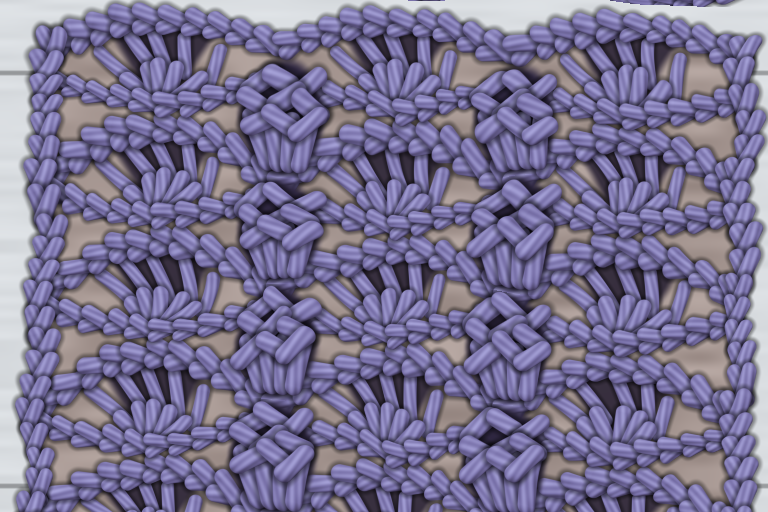
This pattern is drawn by a WebGL 1 fragment shader. Its source:

```glsl
precision highp float;
// Purple crochet swatch on white planks: three shell columns, two bobble columns, open lace gaps.
uniform vec2 u_resolution;

const float COL = 2.33;    // shell column pitch
const float ROW = 1.13;    // row pitch
const float STEP = 0.233;  // chain stitch pitch
vec3 color;

float hash(vec2 p) {
  vec3 q = fract(vec3(p.xyx) * 0.1031);
  q += dot(q, q.yzx + 33.33);
  return fract((q.x + q.y) * q.z);
}

float noise(vec2 p) {
  vec2 i = floor(p), f = fract(p);
  f *= f * (3.0 - 2.0 * f);
  return mix(mix(hash(i), hash(i + vec2(1, 0)), f.x),
             mix(hash(i + vec2(0, 1)), hash(i + 1.0), f.x), f.y);
}

vec3 yarn(float v) {
  vec3 c = mix(vec3(0.16, 0.13, 0.23), vec3(0.47, 0.44, 0.66), clamp(v * 2.0, 0.0, 1.0));
  return mix(c, vec3(0.71, 0.70, 0.91), clamp(v * 2.0 - 1.0, 0.0, 1.0));
}

// One plump piece of yarn from a to b, with a soft shadow around it
void strand(vec2 p, vec2 a, vec2 b, float r) {
  vec2 q = p - (a + b) * 0.5;
  float len = length(b - a);
  vec2 dir = (b - a) / len, side = vec2(-dir.y, dir.x);
  float s = dot(q, dir), t = dot(q, side) / r;
  float cap = sign(s) * max(abs(s) - len * 0.5, 0.0) / r;
  float d = length(vec2(cap, t));
  if (d > 1.6) return;
  color *= mix(0.6, 1.0, smoothstep(0.9, 1.6, d));
  float lift = sqrt(max(1.0 - d * d, 0.0));
  float fibre = sin(asin(clamp(t, -1.0, 1.0)) * 7.0 + s * 14.0 + 6.0 * hash(floor(a * 40.0)));
  float light = 0.15 + 0.5 * lift + 0.24 * dot(dir * cap + side * t, vec2(-0.4, -0.9));
  light += 0.13 * fibre * lift + 0.12 * (noise(p * 9.0) - 0.5);
  float soft = 8.0 / (u_resolution.y * r);
  color = mix(color, yarn(light), 1.0 - smoothstep(1.0 - soft, 1.0, d));
}

// V-shaped chain stitch
void stitch(vec2 p, vec2 c, vec2 dir, float size) {
  vec2 side = vec2(-dir.y, dir.x) * size;
  c += 0.04 * (vec2(hash(c * 31.0), hash(c * 47.0)) - 0.5);
  strand(p, c - dir * 0.12 + side, c + dir * 0.13 - side * 0.2, size * 1.05);
  strand(p, c - dir * 0.12 - side, c + dir * 0.11 + side * 0.3, size * 1.05);
}

float fromShell(float x) { return mod(x, COL) - COL * 0.5; }

float arcY(float x, float row) {
  float u = fromShell(x) / (COL * 0.5);
  return -0.87 + (row < 0.5 ? 0.3 : 0.5) * u * u;
}

float chainY(float x) { return 0.02 - 0.2 * abs(fromShell(x)); }

// Fan of stitches, scalloped arc above it and chain through its base
void shellRow(vec2 p, float row) {
  vec2 q = vec2(fromShell(p.x), p.y);
  vec2 seed = vec2(floor(p.x / COL), row);
  float fan = 0.14 - 0.6 * q.y - abs(q.x);
  float gap = smoothstep(0.0, 0.12, fan) * step(arcY(p.x, row), q.y) * step(q.y, 0.05);
  color = mix(color, vec3(0.17, 0.14, 0.21), 0.9 * gap);
  for (float k = -2.0; k < 2.5; k++) {
    float wobble = 0.1 * (hash(seed * 7.0 + k) - 0.5);
    vec2 mid = vec2(k * 0.17 + wobble, -0.4 + 0.035 * k * k);
    vec2 top = vec2(k * 0.29 + wobble, -0.74 + 0.05 * k * k);
    strand(q, mid + vec2(0.09, 0.05), top - vec2(0.06, 0.0), 0.075);
    strand(q, vec2(k * 0.055, -0.04), mid, 0.085);
  }
  for (float j = -1.0; j < 1.5; j++) {
    float x = (floor(p.x / STEP) + j + 0.5) * STEP;
    if (x < 0.0 || x > COL * 3.0) continue;
    float slope = (arcY(x + 0.02, row) - arcY(x - 0.02, row)) / 0.04;
    stitch(p, vec2(x, arcY(x, row)), normalize(vec2(1.0, slope)), 0.085);
    slope = -0.2 * sign(fromShell(x));
    stitch(p, vec2(x, chainY(x)), normalize(vec2(1.0, slope)), 0.07);
  }
}

// Raised knot: gathered strands below, braided lumps on top
void bobble(vec2 q, vec2 seed) {
  float body = length((q - vec2(0.0, 0.1)) / vec2(0.43, 0.57));
  color = mix(color, vec3(0.18, 0.15, 0.25), 1.0 - smoothstep(0.8, 1.05, body));
  for (float k = -1.5; k < 2.0; k++)
    strand(q, vec2(k * 0.19, 0.1), vec2(k * 0.11 + 0.03, 0.53), 0.095);
  for (float j = 0.0; j < 3.0; j++)
    for (float i = -1.0; i < 1.5; i++) {
      vec2 jitter = vec2(hash(seed + i * 5.0 + j), hash(seed * 3.0 + i + j * 7.0)) - 0.5;
      vec2 c = vec2(i * 0.235, -0.25 + 0.19 * j + 0.04 * i * i) + 0.08 * jitter;
      vec2 tilt = vec2(0.1, (mod(i + j, 2.0) < 0.5 ? 0.07 : -0.08) + 0.05 * jitter.x);
      strand(q, c - tilt, c + tilt, 0.1);
    }
}

void main() {
  vec2 p = vec2(gl_FragCoord.x, u_resolution.y - gl_FragCoord.y) / u_resolution.y * 5.12;

  // White planks with faint grain and seams
  color = vec3(0.85, 0.865, 0.88) + 0.05 * (noise(p * vec2(1.5, 14.0)) - 0.5);
  float seam = min(abs(p.y - 0.73), abs(p.y - 4.86));
  color *= 1.0 - 0.3 * (1.0 - smoothstep(0.01, 0.035, seam));

  // Slightly skewed, uneven fabric space
  vec2 f = p - vec2(0.43 - 0.03 * (p.y - 2.5), 1.05 + 0.02 * (p.x - 1.6));
  f += 0.1 * (vec2(noise(p * 1.7), noise(p * 1.7 + 40.0)) - 0.5);

  // Shaded wood seen through the gaps
  float inside = step(0.0, f.x) * step(f.x, COL * 3.0) * step(arcY(f.x, 0.0), f.y);
  vec3 wood = vec3(0.65, 0.59, 0.57) + 0.14 * (noise(p * vec2(2.0, 7.0)) - 0.5);
  color = mix(color, wood, inside);

  float row = floor(f.y / ROW);
  shellRow(f - vec2(0.0, (row + 1.0) * ROW), row + 1.0);
  if (row >= 0.0) shellRow(f - vec2(0.0, row * ROW), row);

  // Side borders
  float border = f.x < COL * 1.5 ? 0.0 : COL * 3.0;
  for (float j = -1.0; j < 1.5; j++) {
    float y = (floor(f.y / STEP) + j + 0.5) * STEP;
    if (y > -0.6) stitch(f, vec2(border + 0.05 * sin(y * 5.56), y), vec2(0.0, 1.0), 0.08);
  }

  // Bobbles between the shells
  float column = clamp(floor(f.x / COL + 0.5), 1.0, 2.0);
  float knot = max(floor((f.y + 0.465) / ROW), 0.0);
  bobble(f - vec2(column * COL + 0.04, knot * ROW), vec2(column, knot) * 11.0);

  gl_FragColor = vec4(color, 1.0);
}
```
